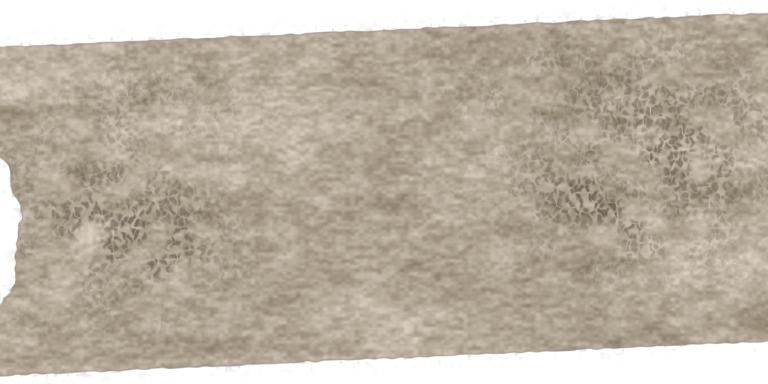
Write a Shadertoy shader that draws this texture.

```glsl
const vec3 PAPER_DARK = vec3(0.600, 0.548, 0.472);
const vec3 PAPER_LIGHT = vec3(0.785, 0.738, 0.678);
const vec3 STAIN_INK = vec3(0.37, 0.345, 0.29);
const vec3 EDGE_LINE = vec3(0.60, 0.57, 0.53);
const vec3 BACKDROP = vec3(1.0);

const float TILT = 0.0447;          // rise of the strip per canvas height
const float STRIP_BOTTOM = 0.021;
const float STRIP_TOP = 0.878;
const float EDGE_WOBBLE = 0.005;
const float EDGE_WIDTH = 0.0045;
const vec2 TEAR_CENTER = vec2(-0.03, 0.395);
const vec2 TEAR_RADIUS = vec2(0.08, 0.215);
const float TEAR_WOBBLE = 0.022;

const float BASE_TONE = 0.66;
const float BLOTCH = 0.55;
const float MOTTLE = 0.48;
const float FIBRE = 0.62;
const float GRAIN = 0.55;
const vec2 SPECK_SCALE = vec2(62.0, 48.0);
const float SPECK_STRENGTH = 0.75;

vec2 hash2(vec2 cell) {
    vec3 q = fract(cell.xyx * vec3(0.1031, 0.1030, 0.0973));
    q += dot(q, q.yzx + 33.33);
    return fract((q.xx + q.yz) * q.zy);
}

float valueNoise(vec2 p) {
    vec2 i = floor(p), f = fract(p);
    f = f * f * (3.0 - 2.0 * f);
    float low = mix(hash2(i).x, hash2(i + vec2(1, 0)).x, f.x);
    float high = mix(hash2(i + vec2(0, 1)).x, hash2(i + vec2(1, 1)).x, f.x);
    return mix(low, high, f.y);
}

// Distance to the nearest scattered point
float cellular(vec2 p) {
    vec2 cell = floor(p);
    float nearest = 2.0;
    for (int y = -1; y <= 1; y++) {
        for (int x = -1; x <= 1; x++) {
            vec2 neighbour = cell + vec2(x, y);
            nearest = min(nearest, length(neighbour + hash2(neighbour) - p));
        }
    }
    return nearest;
}

float softSpot(vec2 p, vec2 center, vec2 radius) {
    vec2 q = (p - center) / radius;
    return exp(-dot(q, q));
}

// Positive inside the strip, negative on the backdrop
float stripDistance(vec2 p) {
    float wobble = EDGE_WOBBLE * (valueNoise(p * 45.0) - 0.5);
    float y = p.y - TILT * p.x + wobble;
    float tear = (length((p - TEAR_CENTER) / TEAR_RADIUS) - 1.0) * TEAR_RADIUS.x;
    tear += TEAR_WOBBLE * (valueNoise(p * 18.0) - 0.5);
    tear += 0.4 * TEAR_WOBBLE * (valueNoise(p * 60.0) - 0.5);
    return min(min(y - STRIP_BOTTOM, STRIP_TOP - y), tear);
}

float paperTone(vec2 p) {
    vec2 warped = p + 0.012 * vec2(valueNoise(p * 21.0), valueNoise(p * 23.0 + 7.0));
    float tone = BASE_TONE;
    tone += BLOTCH * (valueNoise(warped * vec2(4.0, 6.0) + 3.0) - 0.5);
    tone += MOTTLE * (valueNoise(warped * vec2(13.0, 25.0) + 11.0) - 0.5);
    tone += FIBRE * (valueNoise(warped * vec2(34.0, 80.0) + 29.0) - 0.5);
    tone += GRAIN * (valueNoise(p * vec2(85.0, 118.0) + 47.0) - 0.5);

    // Smears at the left end and a worn band along the lower edge
    tone += 0.55 * softSpot(p, vec2(0.02, 0.755), vec2(0.10, 0.025));
    tone -= 0.65 * softSpot(p, vec2(0.02, 0.705), vec2(0.09, 0.024));
    float band = (p.y - TILT * p.x - STRIP_BOTTOM - 0.045) / 0.022;
    tone -= 0.28 * exp(-band * band) * (1.0 - smoothstep(0.2, 1.6, p.x));
    return tone;
}

float stainMask(vec2 p) {
    float mask = softSpot(p, vec2(1.56, 0.50), vec2(0.19, 0.17));
    mask += 0.65 * softSpot(p, vec2(1.82, 0.62), vec2(0.20, 0.24));
    mask += 0.50 * softSpot(p, vec2(1.45, 0.78), vec2(0.25, 0.12));
    mask += 0.75 * softSpot(p, vec2(0.42, 0.37), vec2(0.17, 0.14));
    mask += 0.60 * softSpot(p, vec2(0.22, 0.46), vec2(0.22, 0.22));
    mask += 0.40 * softSpot(p, vec2(0.45, 0.74), vec2(0.18, 0.08));
    return min(mask, 1.0) * smoothstep(0.15, 0.75, valueNoise(p * vec2(17.0, 20.0) + 61.0));
}

void mainImage(out vec4 fragColor, in vec2 fragCoord) {
    vec2 p = fragCoord / iResolution.y;
    float pixel = 1.0 / iResolution.y;

    // Fibrous paper with clustered dark specks
    float stain = stainMask(p);
    vec3 paper = mix(PAPER_DARK, PAPER_LIGHT, paperTone(p) - 0.22 * stain);
    vec2 jitter = 0.9 * vec2(valueNoise(p * 70.0), valueNoise(p * 75.0 + 5.0));
    float speck = 1.0 - smoothstep(0.12, 0.62, cellular(p * SPECK_SCALE + jitter));
    paper = mix(paper, STAIN_INK, SPECK_STRENGTH * speck * (0.06 + 0.94 * stain));

    // Thin outline and pale crumbs beyond the edge
    float d = stripDistance(p);
    float outline = 1.0 - smoothstep(0.0, EDGE_WIDTH + pixel, abs(d));
    paper = mix(paper, EDGE_LINE, 0.55 * outline);
    float crumbs = smoothstep(0.66, 0.92, valueNoise(p * 90.0 + 83.0)) * exp(min(d, 0.0) * 75.0);
    vec3 outside = mix(BACKDROP, EDGE_LINE, 0.28 * crumbs);

    float coverage = smoothstep(-pixel, pixel, d);
    fragColor = vec4(mix(outside, paper, coverage), 1.0);
}
```
